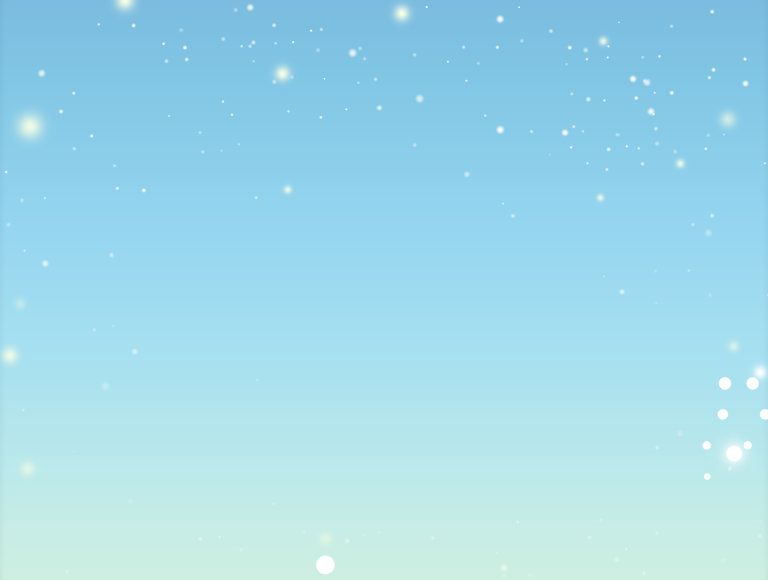
Write a Shadertoy shader that draws this background.

```glsl
// A pale blue to mint sky strewn with soft white sparkles.
// Layered linear ramps make the sky; jittered cells thinned by a density field
// make the fine dust; a few glows and a drifting column of discs sit on top.

const float ASPECT = 1.3264;
const vec3 SPARK = vec3(1.0, 1.0, 0.97);
const vec3 WARM = vec3(0.96, 0.99, 0.90);

float ramp(float a, float b, float x) {
    return clamp((x - a) / (b - a), 0.0, 1.0);
}

// Sky colour by depth: 0 at the top, 1 at the bottom.
vec3 sky(float depth) {
    vec3 c = mix(vec3(0.482, 0.735, 0.875), vec3(0.51, 0.78, 0.90), ramp(0.0, 0.15, depth));
    c = mix(c, vec3(0.59, 0.84, 0.94), ramp(0.15, 0.41, depth));
    c = mix(c, vec3(0.66, 0.88, 0.94), ramp(0.41, 0.63, depth));
    c = mix(c, vec3(0.73, 0.91, 0.92), ramp(0.63, 0.80, depth));
    c = mix(c, vec3(0.78, 0.93, 0.90), ramp(0.80, 0.92, depth));
    return mix(c, vec3(0.81, 0.935, 0.88), ramp(0.92, 1.0, depth));
}

vec3 hash3(vec2 cell) {
    vec3 q = fract(cell.xyx * vec3(0.1031, 0.1030, 0.0973));
    q += dot(q, q.yxz + 33.33);
    return fract((q.xxy + q.yzz) * q.zyx);
}

float blob(vec2 p, vec2 centre, vec2 size) {
    vec2 q = (p - centre) / size;
    return exp(-dot(q, q));
}

// Chance that a cell holds a sparkle: crowded corners, empty middle.
float dustDensity(vec2 p) {
    float d = 0.36 * blob(p, vec2(1.07, 0.88), vec2(0.17, 0.13));
    d += 0.32 * blob(p, vec2(0.46, 0.90), vec2(0.13, 0.12));
    d += 0.13 * smoothstep(0.52, 0.85, p.y);
    d += 0.16 * blob(p, vec2(0.08, 0.55), vec2(0.13, 0.22));
    d += 0.11 * blob(p, vec2(0.26, 0.32), vec2(0.10, 0.15));
    d += 0.12 * blob(p, vec2(1.20, 0.55), vec2(0.14, 0.25));
    return d + 0.17 * (1.0 - smoothstep(0.04, 0.17, p.y));
}

// One sparkle at most per cell, kept clear of the cell borders.
float dust(vec2 p, float scale, float radius, float amount, float seed) {
    vec2 cell = floor(p * scale);
    vec3 place = hash3(cell + seed);
    vec3 look = hash3(cell + seed + 57.0);
    vec2 centre = (cell + 0.2 + 0.6 * place.xy) / scale;
    float size = radius * mix(0.6, 1.35, look.x);
    float present = step(place.z, amount * dustDensity((cell + 0.5) / scale));
    float fade = mix(0.45, 1.0, smoothstep(0.2, 0.9, p.y));
    return present * fade * mix(0.35, 1.0, look.y)
         * (1.0 - smoothstep(0.15 * size, size, length(p - centre)));
}

float glow(vec2 p, vec2 centre, float radius) {
    vec2 q = (p - centre) / radius;
    return exp(-2.4 * dot(q, q));
}

float disc(vec2 p, vec2 centre, float radius, float soft) {
    return 1.0 - smoothstep(radius - soft, radius + soft, length(p - centre));
}

// Two wavering columns of discs that shrink as they descend.
float discColumn(vec2 p, float soft) {
    float cover = 0.0;
    for (int i = 0; i < 7; i++) {
        float row = float(i / 2);
        float side = float(i % 2);
        float x = 1.252 - 0.0112 * row + 0.0095 * sin(2.2 * row);
        x += side * (0.048 + 0.028 * sin(1.1 * row));
        vec2 centre = vec2(x, 0.339 - 0.0535 * row);
        cover = max(cover, disc(p, centre, 0.0107 - 0.0017 * row, soft));
    }
    return cover;
}

// Larger warm lights along the borders.
float lights(vec2 p) {
    float g = 0.95 * glow(p, vec2(0.052, 0.782), 0.032);
    g += glow(p, vec2(0.216, 0.999), 0.024);
    g += glow(p, vec2(0.694, 0.977), 0.020);
    g += glow(p, vec2(0.488, 0.873), 0.019);
    g += 0.65 * glow(p, vec2(1.257, 0.794), 0.020);
    g += 0.9 * glow(p, vec2(0.017, 0.387), 0.020);
    g += 0.65 * glow(p, vec2(0.048, 0.192), 0.018);
    g += 0.4 * glow(p, vec2(0.035, 0.476), 0.014);
    g += 0.6 * glow(p, vec2(1.267, 0.403), 0.014);
    g += 0.5 * glow(p, vec2(0.562, 0.071), 0.016);
    g += 0.9 * glow(p, vec2(0.497, 0.673), 0.010);
    g += 0.9 * glow(p, vec2(1.175, 0.718), 0.011);
    g += 0.9 * glow(p, vec2(1.042, 0.929), 0.011);
    return g + 0.9 * glow(p, vec2(1.037, 0.659), 0.009);
}

void mainImage(out vec4 fragColor, in vec2 fragCoord) {
    vec2 uv = fragCoord / iResolution.xy;
    vec2 p = uv * vec2(ASPECT, 1.0);
    float soft = 0.8 / iResolution.y;
    vec3 colour = sky(1.0 - uv.y);
    colour *= 1.0 - 0.03 * smoothstep(0.492, 0.5, abs(uv.x - 0.5));

    // Fine and coarse dust, then the warm lights.
    float fine = dust(p, 33.0, 0.0040, 0.75, 3.0);
    float coarse = dust(p, 19.0, 0.0075, 0.75, 41.0);
    colour = mix(colour, SPARK, max(fine, coarse));
    colour = mix(colour, WARM, min(lights(p), 1.0));

    // White discs, two of them with halos.
    float white = discColumn(p, soft);
    white = max(white, 0.85 * glow(p, vec2(1.268, 0.218), 0.031));
    white = max(white, glow(p, vec2(1.313, 0.358), 0.017));
    white = max(white, disc(p, vec2(1.268, 0.218), 0.0145, 2.0 * soft));
    white = max(white, disc(p, vec2(0.562, 0.026), 0.0160, soft));
    fragColor = vec4(mix(colour, vec3(1.0), white), 1.0);
}
```
